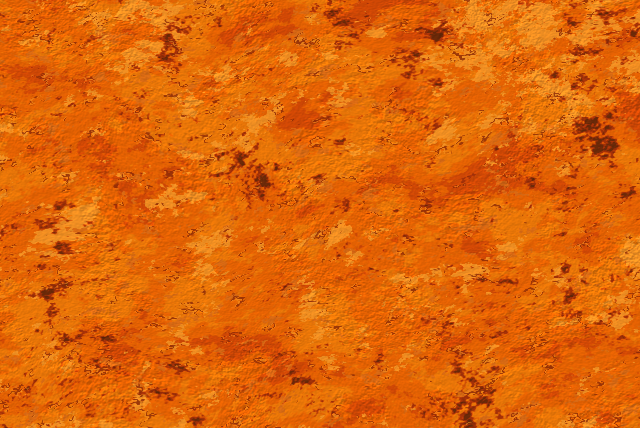
This texture is drawn by a WebGL 2 fragment shader. Its source:

```glsl
#version 300 es
precision highp float;
// Thick orange paint worked with a palette knife: layered gradient noise is
// thresholded into warm tones, ragged pale scrapes and clustered dark flecks,
// over scattered knife dabs, then given a fine grain and broken raised edges.

uniform vec2 u_resolution;
out vec4 fragColor;

const vec3 ORANGE = vec3(0.89, 0.38, 0.01);
const vec3 AMBER  = vec3(0.91, 0.46, 0.03);
const vec3 RUST   = vec3(0.81, 0.28, 0.02);
const vec3 PALE   = vec3(0.94, 0.565, 0.14);
const vec3 DULL   = vec3(0.84, 0.41, 0.08);
const vec3 DEEP   = vec3(0.64, 0.19, 0.03);
const vec3 UMBER  = vec3(0.36, 0.15, 0.03);

const float STROKE_ANGLE  = 0.2;   // main drift of the paint, radians
const float ANGLE_SPREAD  = 1.6;   // variation between knife dabs
const float DAB_CELLS     = 6.0;   // dab cells per canvas height
const float RUST_LEVEL    = -0.95; // levels are in standard deviations
const float AMBER_LEVEL   = 0.3;
const float PALE_LEVEL    = 1.08;
const float DULL_LEVEL    = 1.3;
const float FLECK_LEVEL   = 1.3;
const float RELIEF_STEP   = 0.0028;
const float RELIEF_AMOUNT = 0.055;

// Integer hash giving two values in 0..1
vec2 hash2(vec2 cell) {
  uvec2 v = uvec2(ivec2(cell)) * 1664525u + 1013904223u;
  v.x += v.y * 1664525u;
  v.y += v.x * 1664525u;
  v ^= v >> 16u;
  v.x += v.y * 1664525u;
  v.y += v.x * 1664525u;
  v ^= v >> 16u;
  return vec2(v & 0xffffu) / 65535.0;
}

mat2 rotation(float a) {
  float c = cos(a), s = sin(a);
  return mat2(c, s, -s, c);
}

float corner(vec2 cell, vec2 offset) {
  return dot(hash2(cell) * 2.0 - 1.0, offset);
}

float gradientNoise(vec2 p) {
  vec2 i = floor(p), f = p - i;
  vec2 w = f * f * f * (f * (f * 6.0 - 15.0) + 10.0);
  vec2 e = vec2(1.0, 0.0);
  float low  = mix(corner(i, f), corner(i + e, f - e), w.x);
  float high = mix(corner(i + e.yx, f - e.yx), corner(i + 1.0, f - 1.0), w.x);
  return mix(low, high, w.y);
}

// Fractal noise scaled to roughly unit deviation; octaves turn against banding
float fbm(vec2 p, int octaves, float gain) {
  float sum = 0.0, power = 0.0, amp = 1.0;
  mat2 turn = rotation(0.35) * 2.03;
  for (int i = 0; i < octaves; i++) {
    sum += amp * gradientNoise(p);
    power += amp * amp;
    amp *= gain;
    p = turn * p + vec2(17.3, 9.1);
  }
  return 4.8 * sum / sqrt(power);
}

// Overlapping flat dabs, each shifting the tone under it
float knifeDabs(vec2 p) {
  vec2 g = p * DAB_CELLS, home = floor(g);
  float ragged = 0.06 * fbm(p * 30.0, 3, 0.75);
  float tone = 0.0;
  for (int y = -1; y <= 1; y++)
  for (int x = -1; x <= 1; x++) {
    vec2 cell = home + vec2(x, y);
    vec2 place = hash2(cell + 71.0), look = hash2(cell + 233.0);
    float angle = STROKE_ANGLE + (look.x - 0.5) * ANGLE_SPREAD;
    vec2 l = rotation(-angle) * (g - cell - place);
    vec2 d = abs(l) - vec2(0.55, 0.12 + 0.16 * place.y);
    float cover = 1.0 - smoothstep(-0.03, 0.03, max(d.x, d.y) + ragged);
    tone = mix(tone, look.y * 3.0 - 1.5, 0.7 * cover);
  }
  return tone;
}

float above(float level, float softness, float value) {
  return smoothstep(level - softness, level + softness, value);
}

float paintHeight(vec2 q) {
  return fbm(q * vec2(38.0, 52.0) + 53.0, 3, 0.8);
}

void main() {
  vec2 p = gl_FragCoord.xy / u_resolution.y;
  vec2 bend = vec2(gradientNoise(p * 3.3 + 5.0), gradientNoise(p * 3.3 + 31.0));
  vec2 q = rotation(-STROKE_ANGLE) * (p + 0.05 * bend);

  // Broad warm tones
  float tone = 0.8 * fbm(q * vec2(4.0, 7.0) + 11.0, 6, 0.74) + 0.6 * knifeDabs(p);
  vec3 color = mix(ORANGE, AMBER, above(AMBER_LEVEL, 0.3, tone));
  color = mix(RUST, color, above(RUST_LEVEL, 0.25, tone));

  // Dull smears and pale scrapes
  float dull = fbm(q * vec2(13.0, 22.0) + 91.0, 4, 0.8);
  color = mix(color, DULL, 0.9 * above(DULL_LEVEL, 0.2, dull));
  float pale = 0.8 * fbm(q * vec2(10.0, 16.0) + 23.0, 5, 0.76)
             + 0.5 * fbm(p * 2.8 + 43.0, 2, 0.6) + 0.2 * tone;
  color = mix(color, PALE, 0.92 * above(PALE_LEVEL, 0.17, pale));

  // Clustered flecks of the dark ground
  float fleck = 0.8 * fbm(q * vec2(15.0, 23.0) + 137.0, 4, 0.85)
              + 0.6 * fbm(p * 4.0 + 171.0, 2, 0.7);
  color = mix(color, RUST, 0.75 * above(FLECK_LEVEL - 0.1, 0.2, fleck));
  color = mix(color, DEEP, above(FLECK_LEVEL + 0.25, 0.2, fleck));
  color = mix(color, UMBER, 0.8 * above(FLECK_LEVEL + 0.85, 0.3, fleck));

  // Fine grain lit from the upper left
  vec2 toLight = rotation(-STROKE_ANGLE) * vec2(-0.6, 0.8) * RELIEF_STEP;
  float slope = paintHeight(q) - paintHeight(q + toLight);
  float rough = above(0.3, 0.9, fbm(p * 6.0 + 211.0, 4, 0.7));
  color *= 1.0 + RELIEF_AMOUNT * (0.5 + rough) * clamp(slope * 1.6, -2.0, 2.0);

  // Broken raised edges: a dark crease beside a bright lip
  float edge = fbm(q * vec2(9.0, 20.0) + 307.0, 4, 0.7);
  float broken = above(0.75, 0.3, fbm(q * vec2(13.0, 19.0) + 401.0, 3, 0.7));
  float crease = 1.0 - smoothstep(0.06, 0.2, abs(edge));
  float lip = 1.0 - smoothstep(0.06, 0.18, abs(edge - 0.32));
  color = mix(color, DEEP * 0.85, 0.8 * broken * crease);
  color = mix(color, PALE * 1.03, 0.55 * broken * lip);

  fragColor = vec4(clamp(color, 0.0, 1.0), 1.0);
}
```
